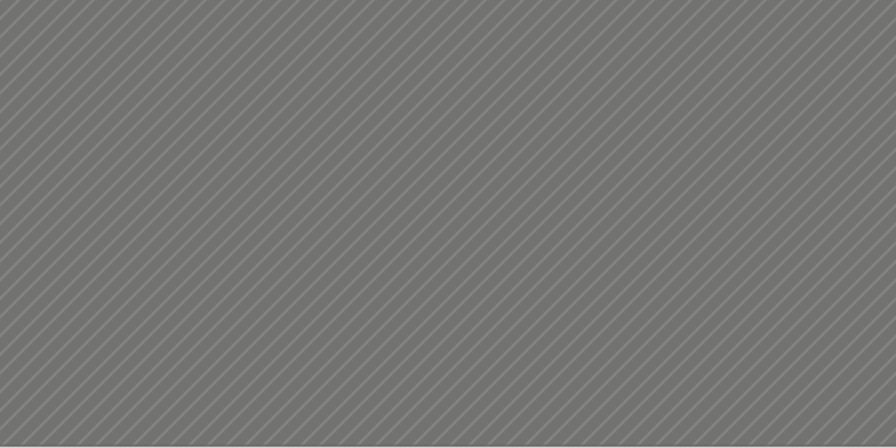
Write a WebGL 1 fragment shader that draws this pattern.

```glsl
precision highp float;

uniform vec2 u_resolution;

// Lengths are fractions of the canvas height
const float STRIPES_PER_HEIGHT = 24.0;
const float STRIPE_SHARE = 0.22;   // stripe width within one period
const float STRIPE_PHASE = 0.0;
const float RIM_HEIGHT = 0.003;    // pale line along the bottom
const float SHADE_HEIGHT = 0.008;  // top of the dark line above it

const vec3 GROUND_COLOR = vec3(0.447, 0.447, 0.443);
const vec3 STRIPE_COLOR = vec3(0.510, 0.510, 0.502);
const vec3 SHADE_COLOR = vec3(0.410, 0.395, 0.390);
const vec3 RIM_COLOR = vec3(0.850, 0.845, 0.840);

// Coverage of rising 45 degree stripes, smoothed over one pixel
float stripeCoverage(vec2 p, float pixel) {
  float t = (p.x - p.y) * STRIPES_PER_HEIGHT - STRIPE_PHASE;
  float fromCentre = abs(fract(t + 0.5) - 0.5);
  float halfWidth = 0.5 * STRIPE_SHARE;
  float soft = 0.5 * sqrt(2.0) * STRIPES_PER_HEIGHT * pixel;
  return 1.0 - smoothstep(halfWidth - soft, halfWidth + soft, fromCentre);
}

// Coverage of a band reaching up from the bottom edge
float bottomBand(float y, float height, float pixel) {
  return clamp((height - y) / pixel + 0.5, 0.0, 1.0);
}

void main() {
  vec2 p = gl_FragCoord.xy / u_resolution.y;
  float pixel = 1.0 / u_resolution.y;

  vec3 color = mix(GROUND_COLOR, STRIPE_COLOR, stripeCoverage(p, pixel));

  // Bottom edge
  color = mix(color, SHADE_COLOR, 0.7 * bottomBand(p.y, SHADE_HEIGHT, pixel));
  color = mix(color, RIM_COLOR, bottomBand(p.y, RIM_HEIGHT, pixel));

  gl_FragColor = vec4(color, 1.0);
}
```
